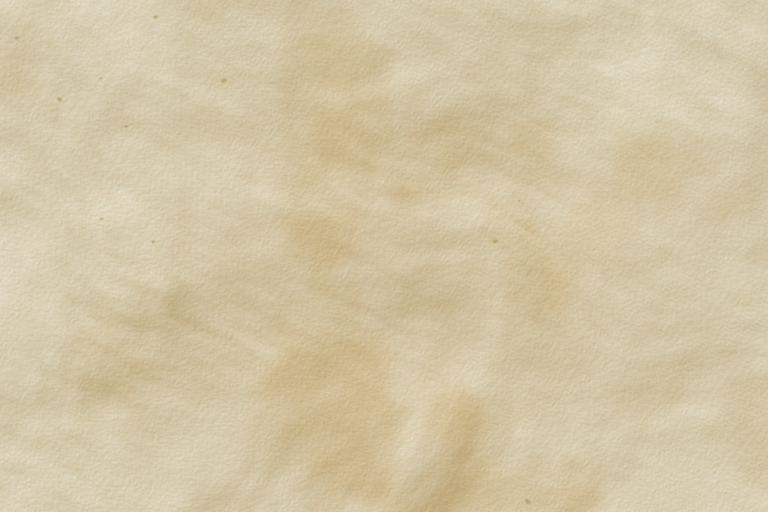
Give the GLSL for this texture, as a WebGL 2 fragment shader.

```glsl
#version 300 es
precision highp float;
// Aged parchment: soft wrinkles crossing on two diagonals, lit from above,
// ragged warm stains near the middle, paler cool edges, rare rust specks and
// a fine tooth. Relief is a noise height field shaded by its slope.

uniform vec2 u_resolution;
out vec4 outColor;

const vec3 SHADE = vec3(0.76, 0.69, 0.53);
const vec3 PALE = vec3(0.88, 0.84, 0.74);
const vec3 STAIN_TINT = vec3(0.016, -0.004, -0.026);
const vec3 EDGE_TINT = vec3(-0.006, 0.003, 0.012);
const vec3 RUST = vec3(0.66, 0.53, 0.28);
const float BASE_TONE = 0.63;
const float RELIEF = 3.5;        // shading strength of the wrinkles
const float RELIEF_STEP = 0.014; // half the distance used for slopes
const float WRINKLE_FREQ = 4.4;
const float STRETCH = 0.55;      // length of wrinkles against their width
const float FOLD_FREQ = 3.0;
const float STAIN_FREQ = 4.6;
const float STAIN_DEPTH = 0.36;
const float EDGE_LIFT = 0.22;
const float GRAIN_FREQ = 250.0;
const float GRAIN_DEPTH = 0.36;
const float SPECK_CELLS = 22.0;
const float SPECK_SHARE = 0.10;
const vec2 LIGHT = vec2(-0.50, 0.866);
const vec2 RISING = vec2(0.78, 0.626);  // the two wrinkle directions
const vec2 FALLING = vec2(0.80, -0.60);

float hash(vec2 p) {
  return fract(sin(dot(p, vec2(127.1, 311.7))) * 43758.5453);
}

float noise(vec2 p) {
  vec2 i = floor(p), f = fract(p);
  f = f * f * (3.0 - 2.0 * f);
  return mix(mix(hash(i), hash(i + vec2(1, 0)), f.x),
             mix(hash(i + vec2(0, 1)), hash(i + vec2(1, 1)), f.x), f.y);
}

float fbm(vec2 p) {
  float sum = 0.0, weight = 0.5, total = 0.0;
  for (int i = 0; i < 5; i++) {
    sum += weight * noise(p);
    total += weight;
    weight *= 0.48;
    p = mat2(1.6, 1.2, -1.2, 1.6) * p + 17.3;
  }
  return sum / total;
}

// Coordinates stretched along a direction.
vec2 stretched(vec2 p, vec2 along) {
  return vec2(STRETCH * dot(p, along), dot(p, vec2(-along.y, along.x)));
}

// Height of the sheet: two crossing sets of wrinkles and a few short folds.
float height(vec2 p) {
  vec2 warp = vec2(noise(p * 4.1 + 4.0), noise(p * 4.1 + 31.0)) - 0.5;
  vec2 q = p + 0.10 * warp;
  float rising = fbm(stretched(q, RISING) * WRINKLE_FREQ + 11.0);
  float falling = fbm(stretched(q, FALLING) * WRINKLE_FREQ + 47.0);
  float share = smoothstep(0.25, 0.75, noise(p * 1.9 + 5.0));
  float fold = noise(stretched(q, RISING) * FOLD_FREQ + 8.0) - 0.5;
  float mask = smoothstep(0.60, 0.85, noise(p * 4.5 + 53.0));
  return mix(rising, falling, share) - 0.5 * mask * sqrt(fold * fold + 0.0008);
}

// Paper tooth: slope of fine noise in two turned layers.
float tooth(vec2 p) {
  vec2 a = mat2(0.83, 0.56, -0.56, 0.83) * p * GRAIN_FREQ;
  vec2 b = mat2(0.36, -0.93, 0.93, 0.36) * p * GRAIN_FREQ * 0.67;
  vec2 shiftA = mat2(0.83, 0.56, -0.56, 0.83) * LIGHT * 0.9;
  vec2 shiftB = mat2(0.36, -0.93, 0.93, 0.36) * LIGHT * 0.7;
  return 0.8 * (noise(a) - noise(a + shiftA))
       + 0.5 * (noise(b) - noise(b + shiftB));
}

// Small dots, gathered in a few places.
float specks(vec2 p) {
  vec2 g = p * SPECK_CELLS, cell = floor(g), f = fract(g);
  vec2 centre = 0.25 + 0.5 * vec2(hash(cell + 3.1), hash(cell + 7.7));
  float radius = mix(0.03, 0.085, hash(cell + 12.9));
  float d = length((f - centre) * vec2(0.75, 1.0));
  d += 0.08 * (noise(g * 9.0) - 0.5) - radius;
  float gathered = smoothstep(0.55, 0.8, noise(p * 3.5 + 90.0));
  float soft = 1.2 * SPECK_CELLS / u_resolution.y;
  return step(hash(cell + 21.3), SPECK_SHARE * gathered)
       * (1.0 - smoothstep(-soft, soft, d));
}

void main() {
  vec2 p = gl_FragCoord.xy / u_resolution.y;
  vec2 middle = vec2(0.5 * u_resolution.x / u_resolution.y, 0.42);

  // Broad tone: light edges, cloudy blotches and ragged stains
  float edge = smoothstep(0.15, 0.85, length((p - middle) * vec2(0.85, 1.0)));
  float blotch = fbm(p * 5.0 + 71.0) - 0.5;
  float stain = smoothstep(0.44, 0.76, fbm(p * STAIN_FREQ + 23.0));
  stain *= 1.0 - 0.7 * edge;

  // Wrinkles shaded by slope along the light
  vec2 d = LIGHT * RELIEF_STEP;
  float relief = height(p - d) - height(p + d);

  float tone = BASE_TONE + RELIEF * relief + 0.40 * blotch
             + EDGE_LIFT * (edge - 0.5) - STAIN_DEPTH * stain
             + GRAIN_DEPTH * tooth(p);
  vec3 color = mix(SHADE, PALE, clamp(tone, -0.35, 1.25));
  color += STAIN_TINT * stain + EDGE_TINT * edge;
  color = mix(color, RUST, 0.5 * specks(p));
  outColor = vec4(color, 1.0);
}
```
